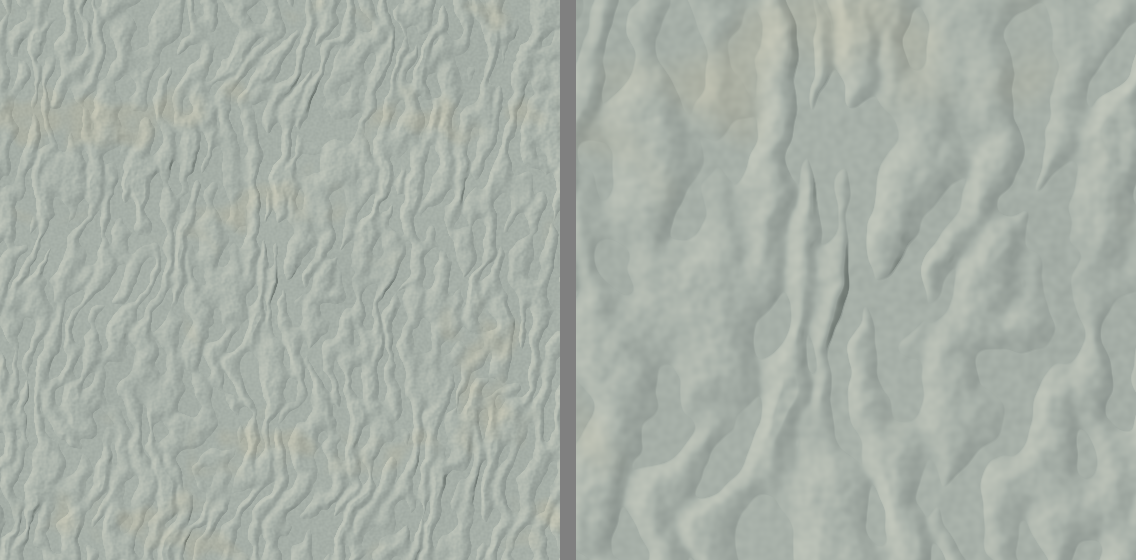
Left, the full canvas; right, a detail of the centre.
Give the GLSL for this texture, as a WebGL 2 fragment shader.

```glsl
#version 300 es
precision highp float;
// Pale grey-green plaster with short, broken upright ridges lit from the upper left.

#define RIDGES 25.0        // ridges across the canvas
#define LEAN 0.16          // sideways drift of the ridges per unit of height
#define WARP 0.010         // strength of the broad bending
#define WOBBLE 0.009       // strength of the fine bending
#define DEPTH 0.0125       // ridge height in canvas units
#define ROUGHNESS 0.17     // small lumps on the surface
#define CONTRAST 0.86      // strength of the shading
#define GRAIN 0.22         // fine brightness speckle
#define STAIN 0.4          // strength of the warm patches
#define LIGHT_DIR vec2(-0.83, 0.56)

uniform vec2 u_resolution;
out vec4 fragColor;

vec2 hashGradient(vec2 cell) {
    float angle = 6.28318 * fract(sin(dot(cell, vec2(127.1, 311.7))) * 43758.5453);
    return vec2(cos(angle), sin(angle));
}

// Gradient noise, roughly -0.7 to 0.7
float gradNoise(vec2 p) {
    vec2 cell = floor(p);
    vec2 f = fract(p);
    vec2 u = f * f * f * (f * (f * 6.0 - 15.0) + 10.0);
    float a = dot(hashGradient(cell), f);
    float b = dot(hashGradient(cell + vec2(1, 0)), f - vec2(1, 0));
    float c = dot(hashGradient(cell + vec2(0, 1)), f - vec2(0, 1));
    float d = dot(hashGradient(cell + vec2(1, 1)), f - vec2(1, 1));
    return mix(mix(a, b, u.x), mix(c, d, u.x), u.y);
}

vec2 noisePair(vec2 p) {
    return vec2(gradNoise(p), gradNoise(p + vec2(37.3, 81.7)));
}

// Rounded ridges with a crisp foot on flat ground
float ridgeMask(vec2 p) {
    vec2 q = p + WARP * noisePair(p * 8.0) + WOBBLE * noisePair(p * 27.0 + 11.0);
    q += 0.4 * WOBBLE * noisePair(p * 64.0 + 7.0);
    q.x -= LEAN * q.y + 0.06 * gradNoise(p * 3.0 + 5.0);
    float phase = RIDGES * q.x + 1.6 * gradNoise(q * vec2(10.0, 9.0));
    float bands = sin(6.28318 * phase);
    float breaks = gradNoise(q * vec2(1.3 * RIDGES, 9.5) + 3.0);
    float gaps = gradNoise(q * vec2(25.0, 23.0) + 60.0);
    float cover = 0.3 * gradNoise(p * 6.0 + 23.0);
    float field = 0.3 * bands + 1.15 * breaks + 0.85 * gaps + cover;
    float rise = clamp((field + 0.2) / 1.0, 0.0, 1.0);
    return mix(rise * (2.0 - rise), smoothstep(0.0, 1.0, rise), 0.3);
}

float relief(vec2 p) {
    float lumps = gradNoise(p * vec2(66.0, 54.0)) + 0.45 * gradNoise(p * 130.0 + 9.0);
    float ridge = ridgeMask(p);
    return DEPTH * (ridge + ROUGHNESS * (0.3 + ridge) * lumps);
}

void main() {
    vec2 p = gl_FragCoord.xy / u_resolution.y;

    // Slope towards the light, softly limited
    vec2 e = vec2(0.001, 0.0);
    float height = relief(p);
    vec2 slope = vec2(relief(p + e.xy) - height, relief(p + e.yx) - height) / e.x;
    float facing = -dot(slope, LIGHT_DIR);
    float shade = facing * inversesqrt(1.0 + facing * facing);

    // Speckle and faint mottling
    float tone = CONTRAST * shade + 0.15 * gradNoise(p * 5.0 + 70.0);
    tone += GRAIN * (gradNoise(p * 200.0) + 0.5 * gradNoise(p * 95.0 + 40.0));
    tone += 0.2 * (height / DEPTH - 0.4);

    // Shadow, ground and lit colours
    vec3 shadow = vec3(0.54, 0.575, 0.555);
    vec3 ground = vec3(0.66, 0.695, 0.665);
    vec3 lit = vec3(0.77, 0.79, 0.745);
    vec3 color = mix(ground, shadow, clamp(-tone, 0.0, 1.3));
    color = mix(color, lit, clamp(tone, 0.0, 1.2));

    // Warm stains in wide, low patches
    float stain = gradNoise(p * vec2(4.0, 7.0) + 15.0) + 0.5 * gradNoise(p * 22.0 + 33.0);
    color += STAIN * smoothstep(0.2, 0.65, stain) * vec3(0.06, 0.015, -0.04);

    // Occasional dark creases under the steepest edges
    float crease = smoothstep(0.75, 0.95, -shade) * smoothstep(0.05, 0.4, gradNoise(p * 9.0 + 52.0));
    color -= 0.12 * crease;

    fragColor = vec4(color, 1.0);
}
```
